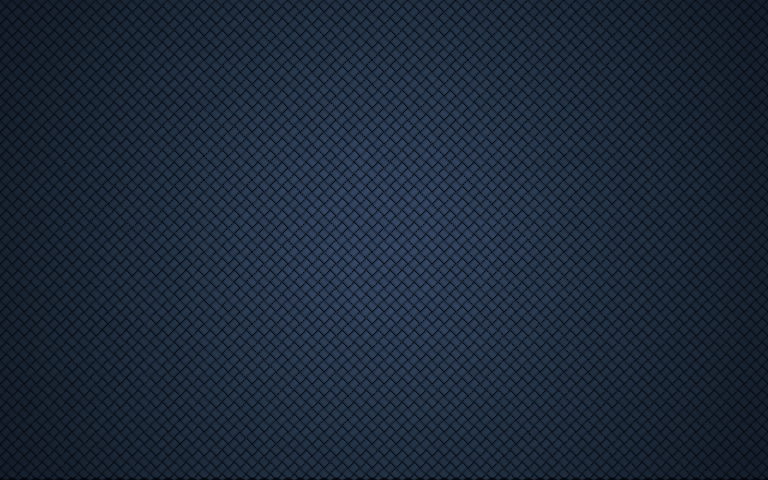
This pattern is drawn by a Shadertoy shader. Its source:

```glsl
// A diagonal basket weave in dark navy, lit by a soft round glow at its centre.
#define ROWS 40.0
#define GLOW_CENTER vec2(0.0, 0.01)
#define SEAM_WIDTH 0.07
#define END_DEPTH 0.80
#define SIDE_DEPTH 0.38
#define STRAND_SHADE 0.20
#define GRAIN 0.03
#define HEM_HEIGHT 0.006

const vec3 CORE_BLUE = vec3(0.198, 0.266, 0.372);
const vec3 SLATE     = vec3(0.142, 0.205, 0.280);
const vec3 NAVY      = vec3(0.097, 0.141, 0.198);
const vec3 MIDNIGHT  = vec3(0.078, 0.114, 0.166);
const vec3 SEAM_INK  = vec3(0.008, 0.028, 0.062);

// Hash without sine
float hash21(vec2 p) {
    vec3 q = fract(p.xyx * 0.1031);
    q += dot(q, q.yzx + 33.33);
    return fract((q.x + q.y) * q.z);
}

// Radial light: blue core, slate ring, dark rim
vec3 glowColor(float radius) {
    vec3 color = mix(CORE_BLUE, SLATE, smoothstep(0.02, 0.52, radius));
    color = mix(color, NAVY, smoothstep(0.34, 0.84, radius));
    return mix(color, MIDNIGHT, smoothstep(0.70, 0.96, radius));
}

// Smooth dark line at a tile border
float seamLine(float borderDistance, float pixel) {
    return 1.0 - smoothstep(SEAM_WIDTH - pixel * 0.6,
                            SEAM_WIDTH + pixel * 0.6, borderDistance);
}

void mainImage(out vec4 fragColor, in vec2 fragCoord) {
    vec2 uv = fragCoord / iResolution.y;
    float aspect = iResolution.x / iResolution.y;
    float pixel = ROWS / iResolution.y;

    // Turn the plane by 45 degrees, one unit cell per woven tile
    vec2 weave = vec2(uv.x + uv.y, uv.x - uv.y) * ROWS;
    vec2 tile = floor(weave);
    vec2 local = fract(weave) - 0.5;
    float over = mod(tile.x + tile.y, 2.0);

    // Strands alternate: each tile bends down along its own length
    vec2 strand = over > 0.5 ? local : local.yx;
    float bend = 1.0 - STRAND_SHADE * smoothstep(0.08, 0.5, abs(strand.x));
    float sheen = 1.03 + 0.08 * strand.y;
    float tint = 1.0 + GRAIN * (hash21(tile) - 0.5) * 2.0;

    // Deep seams where a strand dives under, lighter ones along its sides
    vec2 border = 0.5 - abs(strand);
    float seam = max(END_DEPTH * seamLine(border.x, pixel),
                     SIDE_DEPTH * seamLine(border.y, pixel));

    vec2 fromGlow = uv - vec2(0.5 * aspect, 0.5) - GLOW_CENTER;
    vec3 color = glowColor(length(fromGlow)) * bend * sheen * tint;
    color = mix(color, SEAM_INK, seam);

    // Toothed dark hem along the lower edge
    float tooth = abs(fract(uv.x * ROWS) - 0.5) * 2.0;
    float hemTop = HEM_HEIGHT * tooth;
    float soft = 1.0 / iResolution.y;
    float hem = 1.0 - smoothstep(hemTop - soft, hemTop + soft, uv.y);
    color = mix(color, SEAM_INK * 0.5, hem * 0.75);

    fragColor = vec4(clamp(color, 0.0, 1.0), 1.0);
}
```
